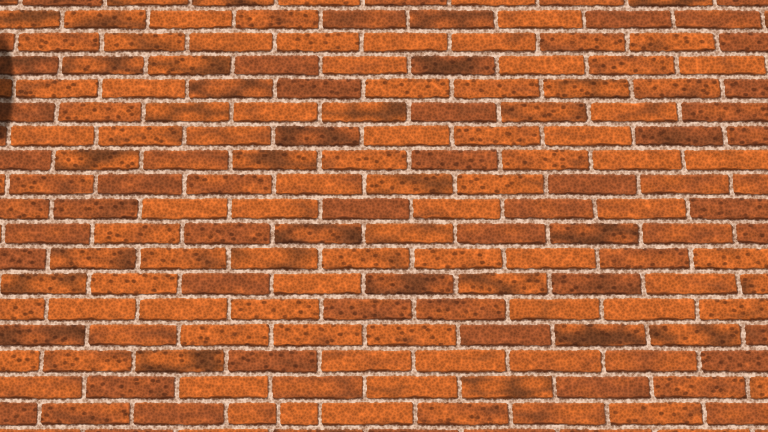
Give the GLSL for this texture, as a Shadertoy shader.

```glsl
#define ROW_START 0.0185
#define ROW_PITCH 0.0523
#define ROW_GROWTH 0.00028
#define COL_ORIGIN 0.741
#define COL_PITCH 0.2002
#define COL_GROWTH 0.0197
#define COL_SPREAD 0.0035
#define BOND_SHIFT 0.48
#define JOINT_WIDTH 0.0105
#define CORNER_RADIUS 0.006
#define CUT_BRICK vec2(-1.0, 16.0)
#define CUT_AT 0.56

const vec3 ORANGE = vec3(0.80, 0.41, 0.18);
const vec3 RUST = vec3(0.63, 0.33, 0.18);
const vec3 UMBER = vec3(0.39, 0.23, 0.14);
const vec3 SHADOW = vec3(0.22, 0.11, 0.07);
const vec3 MORTAR_DARK = vec3(0.59, 0.41, 0.30);
const vec3 MORTAR_LIGHT = vec3(0.94, 0.80, 0.70);

vec2 hash2(vec2 c) {
    vec3 v = fract(c.xyx * vec3(0.1031, 0.1030, 0.0973));
    v += dot(v, v.yzx + 33.33);
    return fract((v.xx + v.yz) * v.zy);
}

// Distance to the nearest scattered point
float cellular(vec2 p) {
    vec2 cell = floor(p);
    float nearest = 2.0;
    for (int j = -1; j <= 1; j++)
        for (int i = -1; i <= 1; i++) {
            vec2 neighbour = cell + vec2(i, j);
            nearest = min(nearest, length(neighbour + hash2(neighbour) - p));
        }
    return nearest;
}

float waves(vec2 p) {
    return sin(p.x * 19.0 + 4.0 * sin(p.y * 23.0)) * 0.5
         + sin(p.x * 47.0 - p.y * 61.0) * 0.3
         + sin(p.x * 113.0 + p.y * 89.0) * 0.2;
}

float roundedBox(vec2 q, vec2 halfSize, float radius) {
    vec2 e = abs(q) - halfSize + radius;
    return length(max(e, 0.0)) + min(max(e.x, e.y), 0.0) - radius;
}

void mainImage(out vec4 fragColor, in vec2 fragCoord) {
    vec2 p = fragCoord / iResolution.y;
    p.y = 1.0 - p.y;
    float aa = 0.8 / iResolution.y;

    // Courses grow taller and wider towards the bottom
    vec2 w = p + 0.0011 * vec2(waves(p.yx + 3.0), waves(p));
    float height = sqrt(ROW_PITCH * ROW_PITCH + 4.0 * ROW_GROWTH * (w.y - ROW_START));
    float course = (height - ROW_PITCH) / (2.0 * ROW_GROWTH);
    float row = floor(course);
    float width = COL_PITCH + COL_GROWTH * w.y;
    float along = (w.x - COL_ORIGIN) / width;
    along -= COL_SPREAD * along * along + BOND_SHIFT * mod(row, 2.0);
    along += 0.025 * (hash2(vec2(row, 7.0)).x - 0.5);

    // Local brick frame, with one brick cut in two
    vec2 id = vec2(floor(along), row);
    float f = fract(along);
    vec2 span = vec2(0.0, 1.0);
    if (id == CUT_BRICK) {
        span = f < CUT_AT ? vec2(0.0, CUT_AT) : vec2(CUT_AT, 1.0);
        id.x += 0.3 * span.x;
    }
    vec2 q = vec2((f - 0.5 * (span.x + span.y)) * width, (fract(course) - 0.5) * height);
    vec2 halfSize = 0.5 * (vec2((span.y - span.x) * width, height) - JOINT_WIDTH);
    vec2 tint = hash2(id + 31.0);
    vec2 wear = hash2(id + 77.0);
    halfSize -= 0.0014 * (wear - 0.5);
    q.y += 0.012 * (tint.x - 0.5) * q.x;

    // Surface noise
    float grain = cellular(p * 145.0) - 0.45;
    float grit = cellular(p * 70.0 + 9.0) - 0.45;
    float blotch = cellular(p * vec2(13.0, 28.0) + wear * 5.0);
    float pits = smoothstep(0.25, 0.08, cellular(p * vec2(30.0, 42.0) + 4.0));
    float rough = 0.0026 * grit + 0.0016 * grain;
    float d = roundedBox(q, halfSize, CORNER_RADIUS) + rough;

    // Fired clay: tone per brick, smoky patches, grain
    float corner = 1.0 - smoothstep(0.1, 1.0, length(p * vec2(0.8, 1.3)));
    float smoke = smoothstep(0.62, 1.0, tint.y + 0.22 * corner);
    vec3 brick = mix(RUST, ORANGE, smoothstep(0.1, 0.8, tint.x + 0.5 * (0.5 - blotch)));
    brick = mix(brick, UMBER, 0.75 * smoke * smoothstep(0.15, 0.75, blotch + 0.2 * grit));
    brick = mix(brick, UMBER, 0.4 * smoothstep(0.6, 1.0, blotch + 0.3 * grit));
    brick *= 1.0 + 0.32 * grain + 0.22 * grit + 0.06 * waves(p * 2.0);
    brick = mix(brick, SHADOW, 0.45 * pits * step(0.45, wear.x));

    // Lit upper lip, dark chipped lower lip
    float chip = 0.003 * waves(p * 1.7 + wear);
    float lower = smoothstep(-0.0055, 0.0, q.y - halfSize.y + chip + rough);
    float upper = smoothstep(-0.006, 0.0, -q.y - halfSize.y);
    float side = smoothstep(-0.004, 0.0, q.x - halfSize.x + rough);
    brick = mix(brick, SHADOW, max(0.68 * lower, 0.35 * side));
    brick += 0.07 * upper;

    // Sandy mortar shaded beside the bricks
    vec3 mortar = mix(MORTAR_DARK, MORTAR_LIGHT, clamp(0.68 + 0.8 * grain + 0.7 * grit, 0.0, 1.0));
    float shadowEdge = roundedBox(q - vec2(0.0012, 0.0018), halfSize, CORNER_RADIUS) + rough;
    mortar = mix(mortar, SHADOW, 0.5 - 0.5 * smoothstep(-0.001, 0.0025, shadowEdge));

    vec3 color = mix(brick, mortar, smoothstep(-aa, aa, d));

    // Soft shade at the upper left border
    float shade = length((p - vec2(0.0, 0.2)) / vec2(0.035, 0.13));
    color *= mix(0.5, 1.0, smoothstep(0.7, 1.1, shade));
    fragColor = vec4(clamp(color, 0.0, 1.0), 1.0);
}
```
